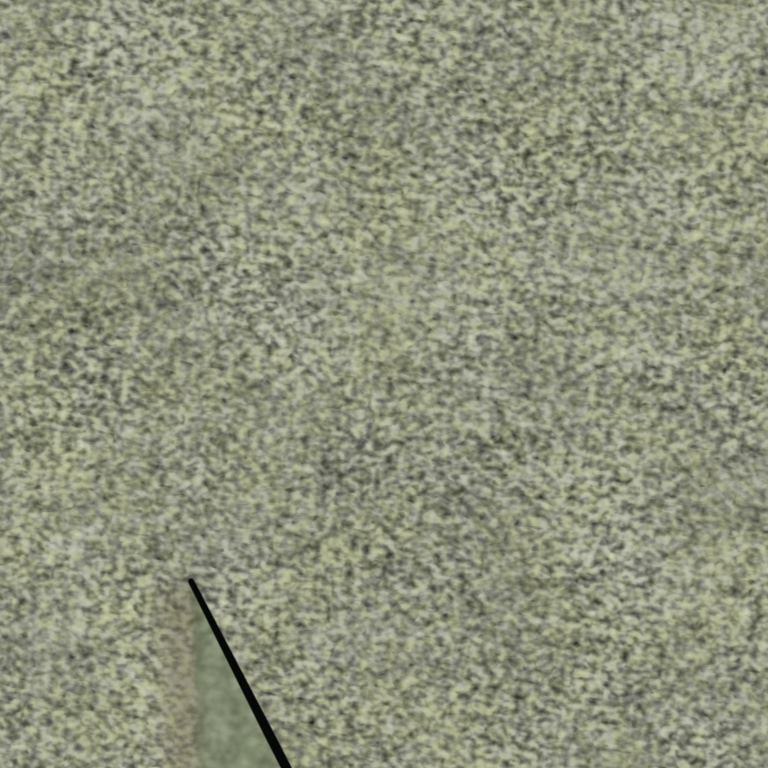
A Shadertoy shader for this texture:

```glsl
vec2 randomGradient(vec2 cell) {
    uvec2 q = uvec2(ivec2(cell)) * uvec2(1597u, 3812u) + uvec2(747u, 289u);
    uint h = (q.x ^ (q.y << 9)) * 277803u;
    h = (h ^ (h >> 15)) * 73856093u;
    h ^= h >> 13;
    float angle = float(h & 65535u) / 65536.0 * 6.28319;
    return vec2(cos(angle), sin(angle));
}

float cornerRamp(vec2 cell, vec2 local, vec2 corner) {
    return dot(randomGradient(cell + corner), local - corner);
}

float gradientNoise(vec2 p) {
    vec2 cell = floor(p);
    vec2 f = p - cell;
    vec2 w = f * f * f * (f * (f * 6.0 - 15.0) + 10.0);
    float low = mix(cornerRamp(cell, f, vec2(0, 0)), cornerRamp(cell, f, vec2(1, 0)), w.x);
    float high = mix(cornerRamp(cell, f, vec2(0, 1)), cornerRamp(cell, f, vec2(1, 1)), w.x);
    return mix(low, high, w.y);
}

vec2 rotate(vec2 p, float angle) {
    float c = cos(angle), s = sin(angle);
    return vec2(c * p.x - s * p.y, s * p.x + c * p.y);
}

float segmentDistance(vec2 p, vec2 a, vec2 b) {
    vec2 along = b - a;
    float t = clamp(dot(p - a, along) / dot(along, along), 0.0, 1.0);
    return length(p - a - along * t);
}

// Broad clouds and slightly tilted streaks
float broadShade(vec2 uv) {
    return 0.07 * gradientNoise(uv * 4.0 + 3.0)
         + 0.085 * gradientNoise(rotate(uv, -0.15) * vec2(7.0, 20.0) + 5.0)
         + 0.09 * gradientNoise(rotate(uv, -0.1) * vec2(20.0, 32.0) + 61.0);
}

// Mineral grains: pale crystals, darker seams and a few dark flecks
float graniteTone(vec2 uv) {
    vec2 warp = 0.002 * vec2(gradientNoise(uv * 40.0), gradientNoise(uv * 40.0 + 31.0));
    vec2 p = rotate(uv + warp, 0.15);
    float grain = 0.62 * gradientNoise(p * vec2(62.0, 80.0))
                + 0.56 * gradientNoise(p * vec2(108.0, 138.0) + 17.0)
                + 0.10 * gradientNoise(p * vec2(200.0, 220.0) + 53.0);
    float contrast = 0.46 + 0.25 * gradientNoise(uv * 7.0 + 9.0);
    float seam = abs(gradientNoise(p * vec2(42.0, 70.0) + 71.0));
    float seamDepth = 0.04 * (1.0 - smoothstep(0.0, 0.14, seam));
    float fleck = smoothstep(0.28, 0.55, gradientNoise(p * vec2(80.0, 105.0) + 113.0));
    float tone = 0.588 + contrast * grain + broadShade(uv) - seamDepth - 0.12 * fleck;
    // Soft ceiling keeps the crystals flat and pale
    return tone - 0.5 * max(tone - 0.68, 0.0);
}

vec3 graniteColor(vec2 uv) {
    float tone = max(graniteTone(uv), 0.15);
    float hue = gradientNoise(uv * 60.0 + 41.0) + 0.6 * gradientNoise(uv * 9.0 + 23.0);
    vec3 coolGrey = vec3(0.985, 1.0, 0.90);
    vec3 mossYellow = vec3(0.975, 1.0, 0.80);
    return tone * mix(coolGrey, mossYellow, smoothstep(-0.5, 0.5, hue));
}

// Smooth greenish face exposed beside the crack
vec3 facetColor(vec2 uv, float edgeDistance) {
    float mottling = 0.12 * gradientNoise(uv * 28.0) + 0.10 * gradientNoise(uv * 80.0 + 7.0);
    float shadow = 0.08 * (1.0 - smoothstep(0.0, 0.025, edgeDistance));
    return vec3(0.50, 0.54, 0.43) + mottling - shadow;
}

void mainImage(out vec4 fragColor, in vec2 fragCoord) {
    vec2 uv = fragCoord / iResolution.xy;
    float pixel = 1.0 / iResolution.y;
    vec2 crackTop = vec2(0.249, 0.243);
    vec2 crackFoot = vec2(0.378, -0.01);

    vec3 color = graniteColor(uv);

    // Brown stained strip along the facet
    float drop = crackTop.y - uv.y;
    float facetLeft = crackTop.x + 0.045 * drop + 0.006 * gradientNoise(uv * 30.0);
    float edgeDistance = uv.x - facetLeft;
    float below = smoothstep(-0.01, 0.03, drop);
    float stain = below * smoothstep(-0.07, -0.015, edgeDistance)
                * (1.0 - smoothstep(0.0, 0.012, edgeDistance));
    color = mix(color, vec3(0.49, 0.465, 0.37), 0.5 * stain);

    // Facet between the strip and the crack
    float crackX = mix(crackTop.x, crackFoot.x, drop / (crackTop.y - crackFoot.y));
    float facet = smoothstep(-0.006, 0.006, edgeDistance)
                * (1.0 - smoothstep(-pixel, pixel, uv.x - crackX)) * step(0.0, drop);
    color = mix(color, facetColor(uv, edgeDistance), 0.85 * facet);

    // Black crack with a faint shadow around its tip
    float crack = segmentDistance(uv, crackTop, crackFoot);
    float halfWidth = mix(0.0035, 0.006, clamp(drop * 5.0, 0.0, 1.0));
    color *= 1.0 - 0.25 * exp(-60.0 * length(uv - crackTop));
    float crackMask = 1.0 - smoothstep(halfWidth - pixel, halfWidth + 1.5 * pixel, crack);
    color = mix(color, vec3(0.02, 0.03, 0.025), crackMask);

    fragColor = vec4(clamp(color, 0.0, 1.0), 1.0);
}
```
